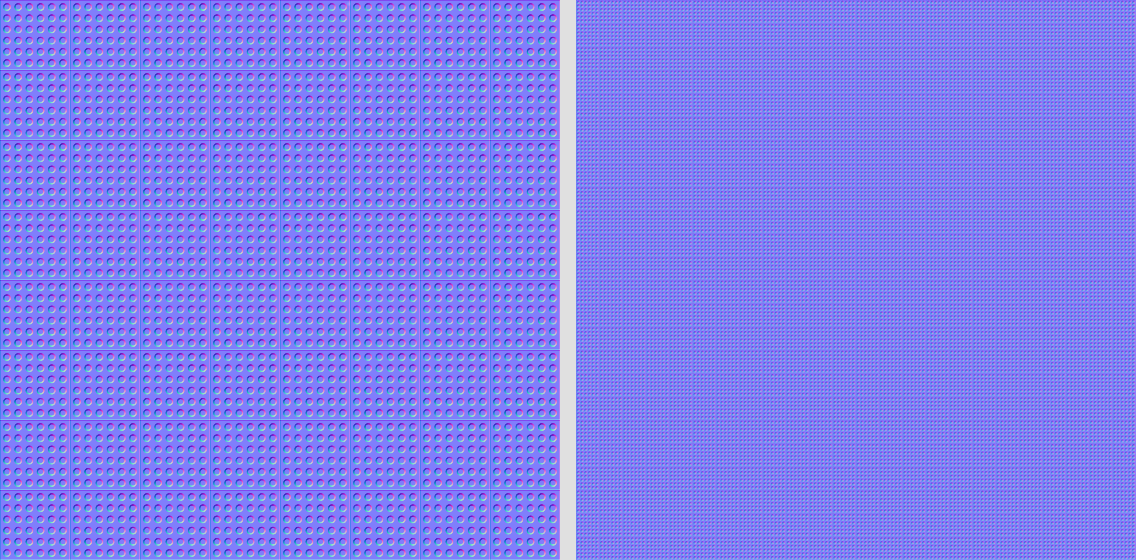
Left, the tile; right, the same tile 3 across and 3 down.
Write a three.js fragment shader that draws this texture map.

```glsl
varying vec2 vUv;

float hash(vec2 cell) {
  return fract(sin(dot(cell, vec2(41.3, 289.1))) * 4371.7);
}

// Slope profile of a plate edge, by distance from the seam
vec2 bevel(vec2 d) {
  return smoothstep(0.0, 0.006, d) * (1.0 - smoothstep(0.009, 0.021, d));
}

// Pack a tilt into normal map colour; green runs downward
vec3 encodeNormal(vec2 tilt) {
  vec3 n = vec3(tilt.x, -tilt.y, sqrt(max(0.0, 1.0 - dot(tilt, tilt))));
  return n * 0.5 + vec3(0.5, 0.495, 0.49);
}

void main() {
  // 8 by 8 plates
  vec2 grid = vUv * 8.0;
  vec2 plate = fract(grid);

  // 6 by 6 studs, centred on each plate
  vec2 stud = clamp(floor((plate - 0.5) / 0.16 + 3.0), 0.0, 5.0);
  vec2 offset = plate - 0.5 - (stud - 2.5) * 0.16;
  float radius = length(offset);
  vec2 outward = offset / max(radius, 0.001);

  // Sloped rim with slight variation in depth
  float rim = 1.0 - smoothstep(0.005, 0.016, abs(radius - 0.046));
  float depth = 0.74 + 0.1 * hash(mod(floor(grid), 8.0) * 6.0 + stud);

  // Bevelled seams between plates
  vec2 seam = (bevel(1.0 - plate) - bevel(plate)) * 0.42;

  vec3 color = mix(encodeNormal(seam), encodeNormal(outward * depth), rim);

  // Small pale nick near the top
  float nick = 1.0 - smoothstep(0.001, 0.005, length(vUv - vec2(0.623, 0.993)));
  color += nick * vec3(0.04, 0.1, 0.0);

  gl_FragColor = vec4(color, 1.0);
}
```
